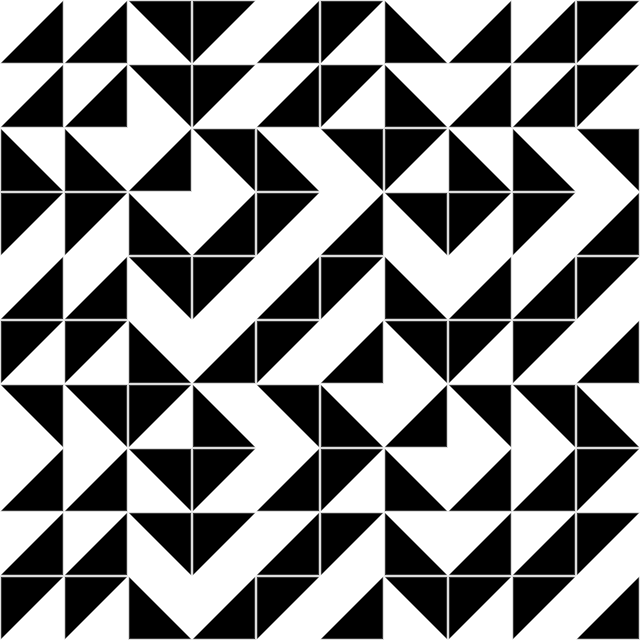
Give the GLSL for this pattern, as a WebGL 1 fragment shader.

```glsl
precision highp float;

uniform vec2 u_resolution;

const float CELLS = 10.0;
const float SEAM_WIDTH = 0.0195;    // in cell widths
const float TURN_CODE = 538768.0;   // base-4 digits, one per line of cells
const float QUARTER_TURN = 1.5707963;
const vec3 PAPER = vec3(1.0);
const vec3 SEAM = vec3(0.87);
const vec3 INK = vec3(0.0);

// Base-4 digit of code at the given index, lowest first
float quarterTurns(float code, float index) {
  for (int i = 0; i < 10; i++) {
    if (float(i) < index) code = floor(code / 4.0);
  }
  return mod(code, 4.0);
}

vec2 rotate(vec2 p, float angle) {
  float c = cos(angle);
  float s = sin(angle);
  return vec2(c * p.x - s * p.y, s * p.x + c * p.y);
}

// Coverage from a signed distance that is positive inside
float coverage(float inside, float pixel) {
  return clamp(inside / pixel + 0.5, 0.0, 1.0);
}

// Half-square tile with its right angle at the upper left
vec3 triangleTile(vec2 p, float seamWidth, float pixel) {
  float hypotenuse = (p.y - p.x) * 0.7071068;
  float leg = min(p.x + 0.5, 0.5 - p.y);
  vec3 fill = mix(SEAM, INK, coverage(leg - seamWidth, pixel));
  return mix(PAPER, fill, coverage(hypotenuse, pixel));
}

void main() {
  float side = min(u_resolution.x, u_resolution.y);
  vec2 grid = gl_FragCoord.xy / u_resolution * CELLS;
  vec2 cell = floor(grid);
  vec2 local = fract(grid) - 0.5;

  // Row and column share one sequence of clockwise turns
  float rowTurns = quarterTurns(TURN_CODE, CELLS - 1.0 - cell.y);
  float columnTurns = quarterTurns(TURN_CODE, cell.x);
  float turns = mod(2.0 + rowTurns - columnTurns, 4.0);

  vec2 p = rotate(local, turns * QUARTER_TURN);
  gl_FragColor = vec4(triangleTile(p, SEAM_WIDTH, CELLS / side), 1.0);
}
```
